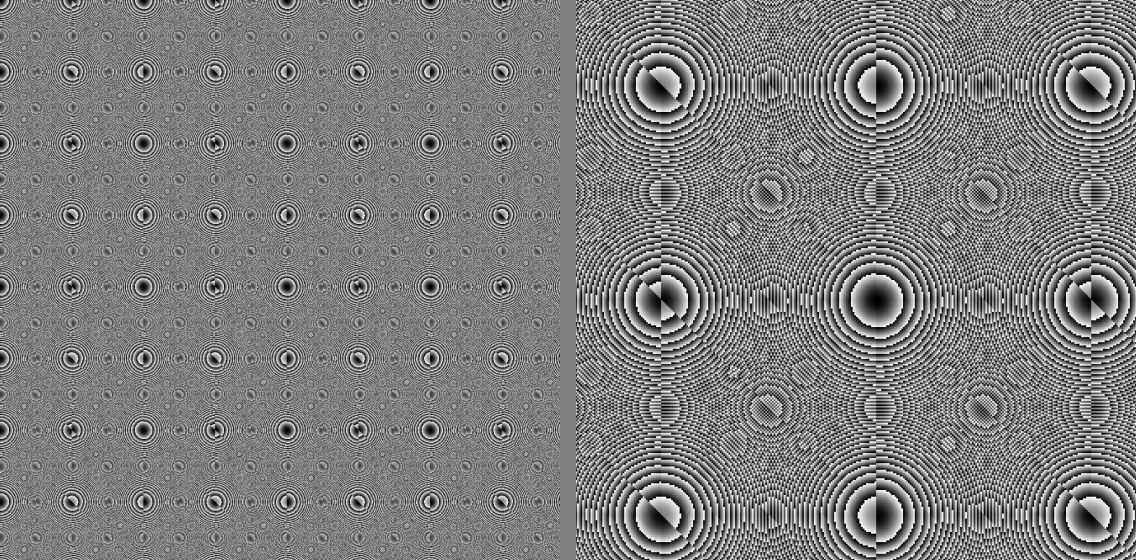
Left, the full canvas; right, a detail of the centre.
Reproduce this pattern procedurally as a Shadertoy shader.

```glsl
// Grey moire of concentric rings, from wrapped integer squares with bitwise seams.

const float CELLS = 1000.0;  // integer cells along the canvas height
const int LEVELS = 256;      // grey steps before the ramp wraps to black

// Squared radius gives the rings; the bitwise term splits the odd ring centres.
float ringShade(ivec2 cell) {
    int rings = cell.x * cell.x + cell.y * cell.y;
    int seams = cell.x & (cell.y - cell.x);
    return float((rings + seams) & (LEVELS - 1)) / float(LEVELS - 1);
}

void mainImage(out vec4 fragColor, in vec2 fragCoord) {
    // Pixel footprint in cells, counted from the upper left corner
    float footprint = CELLS / iResolution.y;
    vec2 center = vec2(fragCoord.x, iResolution.y - fragCoord.y) * footprint;
    vec2 lower = center - 0.5 * footprint;
    vec2 upper = center + 0.5 * footprint;
    ivec2 first = ivec2(floor(lower));
    ivec2 last = ivec2(floor(upper));

    // Average the cells by the area each one covers in the pixel
    float shade = 0.0;
    float area = 0.0;
    for (int y = first.y; y <= last.y; y++) {
        for (int x = first.x; x <= last.x; x++) {
            vec2 corner = vec2(x, y);
            vec2 overlap = max(min(upper, corner + 1.0) - max(lower, corner), 0.0);
            float weight = overlap.x * overlap.y;
            shade += weight * ringShade(ivec2(x, y));
            area += weight;
        }
    }

    fragColor = vec4(vec3(shade / area), 1.0);
}
```
